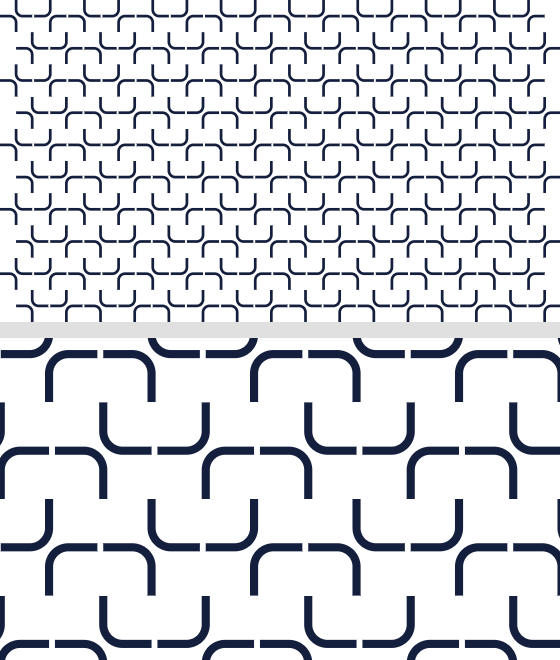
Top, the full canvas; bottom, a detail of the centre.
Reproduce this pattern procedurally as a Shadertoy shader.

```glsl
// Staggered rows of navy rounded corners set back to back, forming broken cups and caps on white.

// Distance to the centre line of a rounded corner running from +y to +x.
float cornerDistance(vec2 p, float radius) {
    return abs(length(min(p - radius, 0.0)) - radius);
}

void mainImage(out vec4 fragColor, in vec2 fragCoord) {
    // Ten rows fill the height; one unit is one row, counted from the top.
    float pixel = 10.0 / iResolution.y;
    vec2 pos = vec2(fragCoord.x, iResolution.y - fragCoord.y) * pixel;
    float row = floor(pos.y);

    // Sixteen nodes per row, odd rows shifted by half a unit.
    float pitch = 1.061;
    float start = 0.5 + 0.5 * mod(row, 2.0);
    float node = floor((pos.x - start) / pitch + 0.5);
    vec2 q = vec2(pos.x - start - node * pitch, 0.5 - fract(pos.y));

    // Mirror every other node, then fold its two opposite corners into one.
    if (mod(node, 2.0) > 0.5) q.x = -q.x;
    if (q.x + q.y < 0.0) q = -q;

    // Stroke with square-cut ends.
    float stroke = cornerDistance(q, 0.2) - 0.042;
    float ends = max(abs(q.x), abs(q.y)) - 0.5;
    float ink = clamp(0.5 - max(stroke, ends) / pixel, 0.0, 1.0);
    ink *= step(0.0, node) * step(node, 15.0);

    fragColor = vec4(mix(vec3(1.0), vec3(0.08, 0.12, 0.24), ink), 1.0);
}
```
